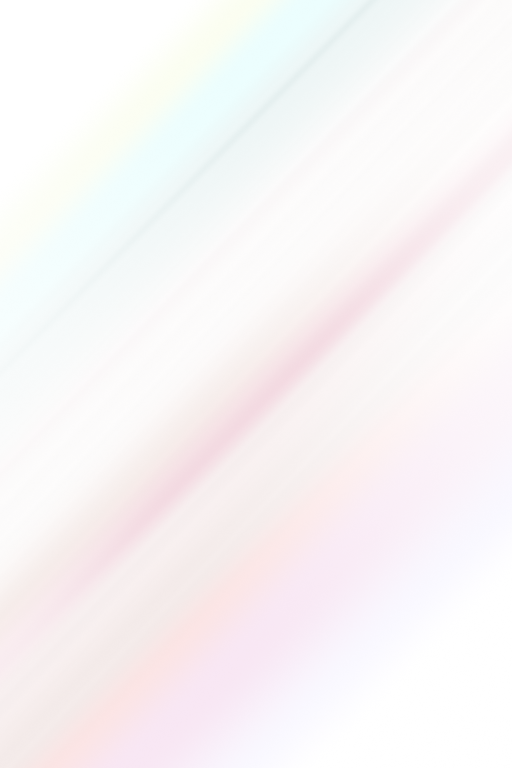
This background is drawn by a Shadertoy shader. Its source:

```glsl
float hash(float n) {
    n = fract(n * 0.1031);
    n *= n + 33.33;
    return fract(n * (n + n));
}

float noise(float x) {
    float cell = floor(x), f = fract(x);
    return mix(hash(cell), hash(cell + 1.0), f * f * (3.0 - 2.0 * f));
}

// Fine streaks: octaves of noise across the bands, centred on zero
float streaks(float x) {
    float sum = 0.0, weight = 0.5;
    for (int i = 0; i < 3; i++) {
        sum += weight * (noise(x) - 0.5);
        x = x * 2.1 + 17.0;
        weight *= 0.5;
    }
    return sum;
}

float bell(float x, float centre, float width) {
    float d = (x - centre) / width;
    return exp(-d * d);
}

// Soft change to the next band, faded towards white by its strength
vec3 band(vec3 col, vec3 tint, float strength, float from, float to, float x) {
    return mix(col, mix(vec3(0.995), tint, strength), smoothstep(from, to, x));
}

void mainImage(out vec4 fragColor, in vec2 fragCoord) {
    vec2 p = fragCoord / iResolution.xy * vec2(1.0, 1.5);

    // Diagonal axes: across the bands from the top left, and along them
    float across = p.x + 1.5 - p.y;
    float along = p.x - 1.5 + p.y;

    // Strength of each group along its length
    float upper = mix(0.35, 1.0, smoothstep(-0.9, 0.4, along));
    float middle = 1.0 - 0.9 * smoothstep(-0.5, 0.8, along);
    float ridge = mix(0.5, 1.0, smoothstep(-1.3, -0.6, along))
                * (1.0 - 0.6 * smoothstep(-0.2, 0.75, along));
    float lower = 1.0 - 0.95 * smoothstep(-0.9, 0.55, along);

    // Cool bands at the top left
    vec3 col = vec3(1.0);
    col = band(col, vec3(0.985, 0.995, 0.945), upper, 0.36, 0.49, across);
    col = band(col, vec3(0.925, 0.995, 0.995), upper, 0.49, 0.60, across);
    col = band(col, vec3(0.935, 0.965, 0.965), upper, 0.63, 0.73, across);
    col = band(col, vec3(0.990, 0.986, 0.985), 1.0, 0.74, 0.96, across);
    col -= vec3(0.035, 0.025, 0.025) * upper * bell(across, 0.728, 0.012);
    col -= vec3(0.004, 0.012, 0.009) * bell(across, 0.92, 0.025);

    // Warm fold with a sharp lower edge
    col = band(col, vec3(0.962, 0.922, 0.912), middle, 1.06, 1.24, across);
    col = band(col, vec3(0.953, 0.855, 0.885), ridge, 1.19, 1.302, across);
    col = band(col, vec3(0.970, 0.940, 0.940), middle, 1.296, 1.36, across);

    // Sand, peach and orchid, thinning into a blue haze
    col = band(col, vec3(0.960, 0.925, 0.920), lower, 1.36, 1.49, across);
    col = band(col, vec3(0.985, 0.895, 0.895), lower, 1.51, 1.61, across);
    col = band(col, vec3(0.972, 0.905, 0.955), mix(lower, 1.0, 0.2), 1.59, 1.74, across);
    col = band(col, vec3(0.975, 0.970, 1.000), 0.9, 1.76, 2.00, across);
    col = band(col, vec3(1.0), 0.9, 1.96, 2.13, across);

    // Brushed texture, kept off the blank corners
    float mask = smoothstep(0.6, 0.73, across) * (1.0 - smoothstep(1.5, 1.7, across));
    col += 0.018 * mask * streaks(across * 28.0 + along * 0.4);

    // Slight dither against banding
    vec2 cell = floor(fragCoord);
    col += (hash(cell.x + 57.0 * hash(cell.y + 3.0)) - 0.5) / 255.0;

    fragColor = vec4(clamp(col, 0.0, 1.0), 1.0);
}
```
